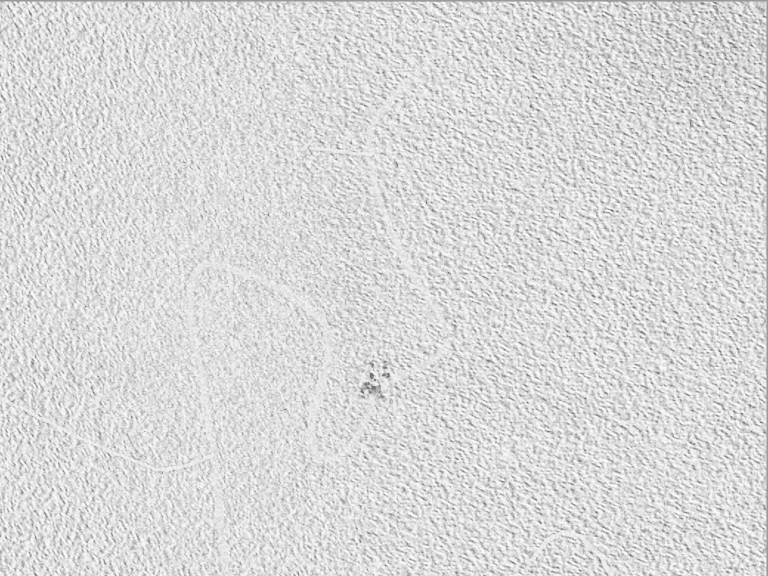
A Shadertoy shader for this texture:

```glsl
const float LEFT_ANGLE = -1.02;               // streak directions in radians
const float RIGHT_ANGLE = -0.45;
const vec2 GRAIN_FREQ = vec2(165.0, 275.0);   // along and across a streak
const vec2 RELIEF_STEP = vec2(0.4, 0.95);
const float RELIEF_GAIN = 3.2;
const float FINE_FREQ = 390.0;
const float FINE_GAIN = 2.2;
const float MID_GREY = 0.866;
const float TONE_SLOPE = 0.073;
const float TONE_BEND = 0.012;                // longer tail in the darks
const float TRACK_RADIUS = 0.006;
const float BORDER_GREY = 0.6;
const int TRACK_COUNT = 22;
const vec2 TRACK[TRACK_COUNT] = vec2[](
    vec2(.816, .99), vec2(.79, .94), vec2(.694, .844), vec2(.64, .783),
    vec2(.642, .714), vec2(.668, .618), vec2(.72, .514), vec2(.78, .427),
    vec2(.772, .38), vec2(.65, .33), vec2(.639, .27), vec2(.59, .196),
    vec2(.53, .215), vec2(.552, .314), vec2(.582, .418), vec2(.521, .483),
    vec2(.408, .535), vec2(.35, .547), vec2(.322, .488), vec2(.355, .323),
    vec2(.374, .184), vec2(.412, -.2));

float hash(vec2 p) {
    vec3 q = fract(p.xyx * 0.1031);
    q += dot(q, q.yzx + 33.33);
    return fract((q.x + q.y) * q.z);
}

float noise(vec2 p) {
    vec2 i = floor(p), f = fract(p);
    f = f * f * (3.0 - 2.0 * f);
    return mix(mix(hash(i), hash(i + vec2(1, 0)), f.x),
               mix(hash(i + vec2(0, 1)), hash(i + 1.0), f.x), f.y);
}

// Relief of short streaks lying along one direction
float streaks(vec2 p, float angle) {
    vec2 along = vec2(cos(angle), sin(angle));
    vec2 q = vec2(dot(p, along), dot(p, vec2(-along.y, along.x))) * GRAIN_FREQ + 400.0;
    return (noise(q) - noise(q + RELIEF_STEP)) * RELIEF_GAIN;
}

float segmentDistance(vec2 p, vec2 a, vec2 b) {
    vec2 ab = b - a;
    return length(p - a - ab * clamp(dot(p - a, ab) / dot(ab, ab), 0.0, 1.0));
}

float curveDistance(vec2 p, vec2 a, vec2 b, vec2 c) {
    float d = 10.0;
    vec2 last = a;
    for (int i = 1; i <= 5; i++) {
        float t = float(i) / 5.0;
        vec2 next = mix(mix(a, b, t), mix(b, c, t), t);
        d = min(d, segmentDistance(p, last, next));
        last = next;
    }
    return d;
}

float trackDistance(vec2 p) {
    float d = 10.0;
    for (int i = 1; i < TRACK_COUNT - 1; i++) {
        vec2 k = TRACK[i];
        d = min(d, curveDistance(p, 0.5 * (TRACK[i - 1] + k), k, 0.5 * (k + TRACK[i + 1])));
    }
    return d;
}

float blob(vec2 p, vec2 centre, vec2 radius) {
    vec2 d = (p - centre) / radius;
    return exp(-dot(d, d));
}

void mainImage(out vec4 fragColor, in vec2 fragCoord) {
    vec2 p = fragCoord / iResolution.y;
    float width = iResolution.x / iResolution.y;
    vec2 warped = p + 0.004 * (vec2(noise(p * 70.0), noise(p * 70.0 + 91.0)) - 0.5);

    // Grain turns from steep at the left to shallow at the right
    float turn = smoothstep(0.3, 0.75, p.x + 0.15 * (p.y - 0.5));
    float coarse = mix(streaks(warped, LEFT_ANGLE), streaks(warped, RIGHT_ANGLE), turn);
    coarse /= length(vec2(turn, 1.0 - turn));
    float fine = (noise(p * FINE_FREQ) - 0.5) * FINE_GAIN;

    // Calm, pale middle and rougher, darker corners
    float calm = blob(p, vec2(0.4, 0.46), vec2(0.27, 0.48));
    float corner = blob(p, vec2(1.25, 0.93), vec2(0.26, 0.16));
    float relief = coarse * mix(1.12, 0.5, calm) + fine * mix(1.0, 1.2, calm);
    relief += 0.2 * (noise(p * 14.0) - 0.5) + 0.1 * calm - 0.5 * corner;
    relief -= 0.25 * blob(p, vec2(0.6, 0.52), vec2(0.09, 0.16));

    // Winding track with a faint shaded rim, then thin side paths
    vec2 wobble = p + 0.003 * (noise(p * 70.0) - 0.5);
    float d = trackDistance(wobble);
    float track = 1.0 - smoothstep(TRACK_RADIUS * 0.5, TRACK_RADIUS * 1.5, d);
    track *= 1.0 - 0.6 * smoothstep(0.8, 0.97, p.y);
    float rim = smoothstep(0.006, 0.009, d) * (1.0 - smoothstep(0.009, 0.014, d));
    relief = mix(relief - 0.25 * rim, 0.7 + 0.8 * fine, 0.7 * track);

    float side = curveDistance(wobble, vec2(0.0, 0.31), vec2(0.13, 0.24), vec2(0.27, 0.185));
    side = min(side, curveDistance(wobble, vec2(0.27, 0.185), vec2(0.31, 0.18), vec2(0.37, 0.21)));
    side = min(side, curveDistance(wobble, vec2(0.54, 0.743), vec2(0.6, 0.735), vec2(0.645, 0.732)));
    float bend = curveDistance(wobble, vec2(0.925, 0.03), vec2(0.99, 0.14), vec2(1.07, -0.01));
    side = min(side, bend - 0.001);
    float path = 1.0 - smoothstep(0.001, 0.004, side);
    float shade = smoothstep(0.002, 0.004, side) * (1.0 - smoothstep(0.004, 0.007, side));
    relief = mix(relief - 0.6 * shade, 1.2 + 0.6 * fine, 0.75 * path);

    // Dark specks: one cluster and a few strays
    float speck = noise(warped * 135.0 + 37.0);
    float cluster = blob(p, vec2(0.652, 0.342), vec2(0.025, 0.03));
    relief -= 4.5 * smoothstep(0.5, 0.72, speck) * cluster;
    relief -= 1.8 * smoothstep(0.96, 0.985, speck);

    // Tone curve and thin frame line at the top and right
    relief = clamp(relief, -3.6, 2.4);
    float grey = MID_GREY + TONE_SLOPE * relief - TONE_BEND * relief * relief;
    float edge = min(1.0 - p.y, width - p.x);
    grey = mix(BORDER_GREY, grey, smoothstep(0.0015, 0.0038, edge));
    fragColor = vec4(vec3(grey), 1.0);
}
```
